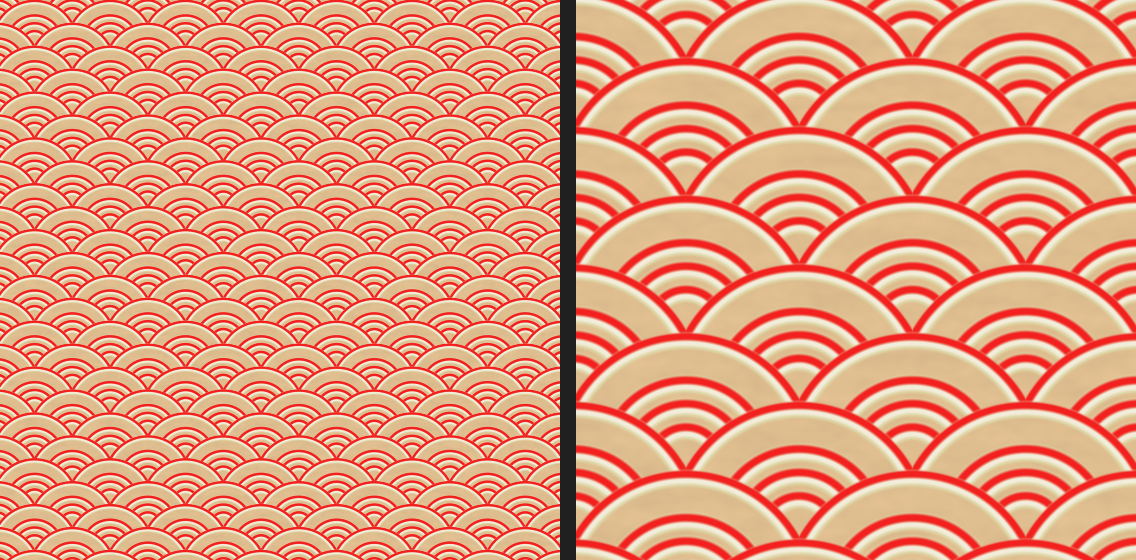
Left: the whole. Right: its middle third, enlarged.
Give the GLSL for this pattern, as a three.js fragment shader.

```glsl
// Overlapping wave scales: staggered rows of discs, each row laid over the one above.
// Each disc has concentric red rings, lit by a cream band on their inner side,
// over tan paper with a faint gradient-noise grain.
#define PERIOD 0.1348             // distance between scales in a row
#define ROW_STEP 0.04093          // distance between rows
#define RADIUS 0.0758             // outer ring of a scale
#define ANCHOR vec2(0.4662, 0.5892) // top of one scale
#define HALF_LINE 0.00228         // half width of a red ring
#define CREAM_WIDTH 0.0034
#define KHAKI_WIDTH 0.0017
#define SOFTNESS 0.0012           // half width of a smoothed edge
#define GRAIN 0.035

varying vec2 vUv;

const vec3 TAN = vec3(0.87, 0.74, 0.56);
const vec3 RED = vec3(0.95, 0.13, 0.12);
const vec3 KHAKI = vec3(0.87, 0.84, 0.65);
const vec3 CREAM = vec3(0.95, 0.93, 0.86);

vec2 hashGradient(vec2 cell) {
  float angle = 6.2832 * fract(sin(dot(cell, vec2(127.1, 311.7))) * 43758.5);
  return vec2(cos(angle), sin(angle));
}

float gradientNoise(vec2 p) {
  vec2 i = floor(p), f = p - i;
  vec2 u = f * f * f * (f * (f * 6.0 - 15.0) + 10.0);
  vec2 e = vec2(1.0, 0.0);
  float a = dot(hashGradient(i), f);
  float b = dot(hashGradient(i + e), f - e);
  float c = dot(hashGradient(i + e.yx), f - e.yx);
  float d = dot(hashGradient(i + 1.0), f - 1.0);
  return mix(mix(a, b, u.x), mix(c, d, u.x), u.y);
}

// Soft step up as x passes the edge
float rise(float edge, float x) {
  return smoothstep(edge - SOFTNESS, edge + SOFTNESS, x);
}

// Soft interval from lo to hi
float band(float lo, float hi, float x) {
  return rise(lo, x) * (1.0 - rise(hi, x));
}

// Colour of a scale at distance r from its centre
vec3 scaleColor(float r, vec3 paper) {
  vec3 color = paper;
  float creamEnd = HALF_LINE + CREAM_WIDTH;
  for (int i = 0; i < 4; i++) {
    // A wide outer band, then evenly spaced inner rings
    float ring = i == 0 ? 1.0 : 0.84 - 0.184 * float(i);
    float inward = ring * RADIUS - r;
    color = mix(color, KHAKI, band(-HALF_LINE - 0.5 * KHAKI_WIDTH, creamEnd + KHAKI_WIDTH, inward));
    color = mix(color, CREAM, band(HALF_LINE, creamEnd, inward));
    color = mix(color, RED, band(-HALF_LINE, HALF_LINE, inward));
  }
  return color;
}

void main() {
  float grain = gradientNoise(vUv * vec2(28.0, 85.0))
              + 0.6 * gradientNoise(vUv * vec2(110.0, 190.0) + 17.0);
  vec3 paper = TAN * (1.0 + GRAIN * grain);

  // Position relative to the centre of the anchor scale
  vec2 p = vUv - ANCHOR + vec2(0.0, RADIUS);
  float outer = RADIUS + HALF_LINE;
  float frontRow = ceil((p.y - outer - SOFTNESS) / ROW_STEP);

  // Paint rows from back to front, the lowest last
  vec3 color = paper;
  for (int k = 4; k >= 0; k--) {
    float row = frontRow + float(k);
    float x = p.x / PERIOD - 0.5 * mod(row, 2.0);
    vec2 local = vec2((fract(x + 0.5) - 0.5) * PERIOD, p.y - row * ROW_STEP);
    float r = length(local);
    color = mix(color, scaleColor(r, paper), 1.0 - rise(outer, r));
  }
  gl_FragColor = vec4(color, 1.0);
}
```
